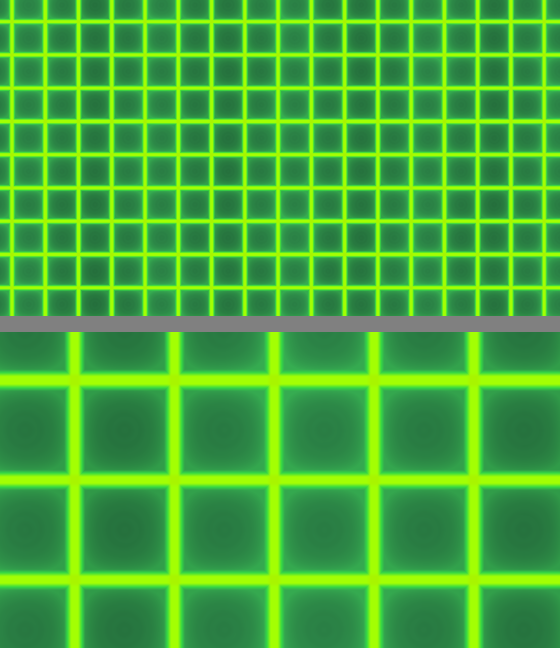
Top: the whole. Bottom: its middle third, enlarged.
This pattern is drawn by a Shadertoy shader. Its source:

```glsl
// Glowing lime grid over deep green square cells. Distance to the nearest
// line drives a core, a halo and a soft rim; slow bands, gradient noise and
// faint concentric ripples vary the shade from cell to cell.

#define CELLS_DOWN 9.5
#define GRID_SHIFT vec2(-0.057, 0.100)
#define CORE_HALF 0.030
#define CORE_FADE 0.078
#define HALO_FADE 0.108
#define RIM_FALLOFF 9.0
#define BAND_PERIOD 4.0
#define BAND_DEPTH 0.055
#define NOISE_DEPTH 0.06
#define RIPPLE_DEPTH 0.010
#define WIDTH_WANDER 0.010

const float TAU = 6.2831853;
const vec3 CORE_LIME   = vec3(0.64, 1.00, 0.01);
const vec3 CROSS_LIME  = vec3(0.66, 0.96, 0.00);
const vec3 HALO_GREEN  = vec3(0.20, 0.85, 0.27);
const vec3 RIM_GREEN   = vec3(0.20, 0.64, 0.30);
const vec3 CELL_GREEN  = vec3(0.155, 0.465, 0.255);

// Pseudo-random unit gradient for a lattice point
vec2 latticeGradient(vec2 p) {
    float a = TAU * fract(sin(dot(p, vec2(127.1, 311.7))) * 43758.5);
    return vec2(cos(a), sin(a));
}

// Gradient noise, roughly -0.7 to 0.7
float gradientNoise(vec2 p) {
    vec2 i = floor(p), f = fract(p);
    vec2 u = f * f * f * (f * (f * 6.0 - 15.0) + 10.0);
    vec2 e = vec2(0.0, 1.0);
    float a = dot(latticeGradient(i), f);
    float b = dot(latticeGradient(i + e.yx), f - e.yx);
    float c = dot(latticeGradient(i + e.xy), f - e.xy);
    float d = dot(latticeGradient(i + e.yy), f - e.yy);
    return mix(mix(a, b, u.x), mix(c, d, u.x), u.y);
}

void mainImage(out vec4 fragColor, in vec2 fragCoord) {
    // Grid space: one unit per cell, anchored near the canvas centre
    float scale = CELLS_DOWN / iResolution.y;
    vec2 grid = (fragCoord - 0.5 * iResolution.xy) * scale - GRID_SHIFT;
    vec2 lineDist = abs(fract(grid + 0.5) - 0.5);
    float aa = 0.25 * scale;

    // Slightly uneven line widths
    vec2 lineId = floor(grid + 0.5);
    lineDist.x -= WIDTH_WANDER * gradientNoise(vec2(lineId.x * 0.73, 3.4));
    lineDist.y -= WIDTH_WANDER * gradientNoise(vec2(lineId.y * 0.73, 8.6));
    float nearest = min(lineDist.x, lineDist.y);

    // Cell face: dark middle, lighter rim with rounded corners
    vec2 rim = exp(-RIM_FALLOFF * (lineDist - 0.08));
    vec3 color = mix(CELL_GREEN, RIM_GREEN, min(rim.x + rim.y, 1.0));

    // Slow vertical bands, uneven shade and faint ripples
    float shade = BAND_DEPTH * cos(TAU * (grid.x - 0.4) / BAND_PERIOD);
    shade += NOISE_DEPTH * gradientNoise(grid * vec2(0.6, 0.45) + 17.3);
    float radius = length(fract(grid) - 0.5);
    shade += RIPPLE_DEPTH * cos(TAU * radius * 9.0) * smoothstep(0.42, 0.1, radius);
    color *= 1.0 + shade;

    // Halo, then bright core, then the crossings
    float halo = 1.0 - smoothstep(CORE_FADE - 0.01 - aa, HALO_FADE + aa, nearest);
    float core = 1.0 - smoothstep(CORE_HALF - aa, CORE_FADE + aa, nearest);
    vec2 stroke = 1.0 - smoothstep(CORE_HALF - aa, CORE_FADE + aa, lineDist);
    color = mix(color, HALO_GREEN, halo);
    color = mix(color, CORE_LIME, core);
    color = mix(color, CROSS_LIME, stroke.x * stroke.y);

    fragColor = vec4(color, 1.0);
}
```
